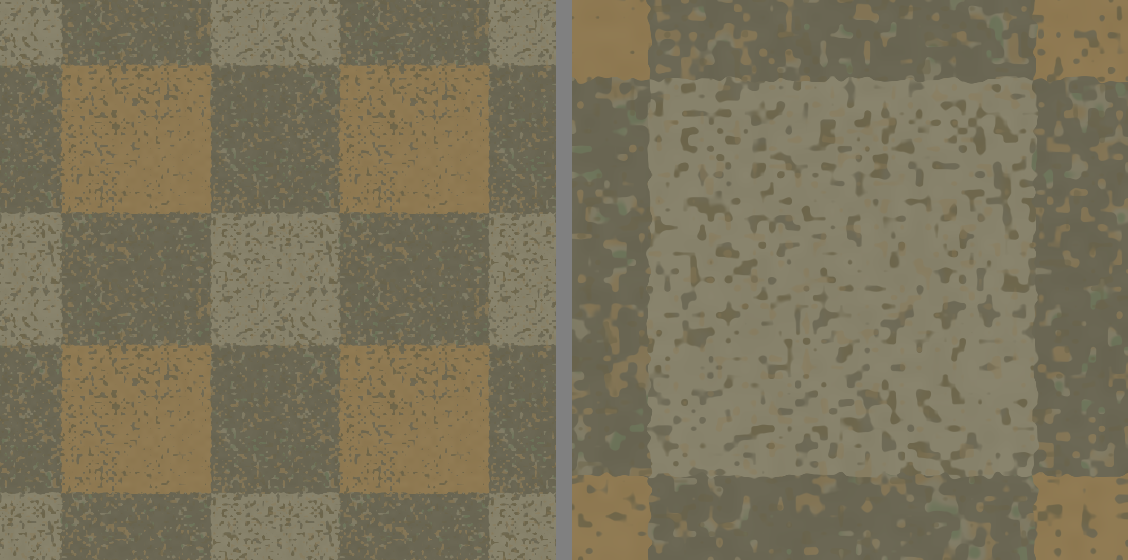
Left, the full canvas; right, a detail of the centre.
Reproduce this pattern procedurally as a WebGL 1 fragment shader.

```glsl
precision highp float;

uniform vec2 u_resolution;

const float REPEATS = 2.0;
const float GRAIN = 96.0;

const vec3 OLIVE = vec3(0.415, 0.400, 0.325);
const vec3 OCHRE = vec3(0.560, 0.475, 0.320);
const vec3 STONE = vec3(0.530, 0.510, 0.420);
const vec3 UMBER = vec3(0.415, 0.385, 0.280);
const vec3 TAN = vec3(0.545, 0.475, 0.335);
const vec3 SAGE = vec3(0.430, 0.470, 0.360);

float hash(vec2 p, float seed) {
  return fract(sin(dot(p, vec2(127.1, 311.7)) + seed * 17.3) * 43758.55);
}

// Value noise that wraps after a whole number of cells
float wrapNoise(vec2 tile, float cells, float seed) {
  vec2 p = tile * cells;
  vec2 i = floor(p);
  vec2 f = fract(p);
  f = f * f * (3.0 - 2.0 * f);
  vec2 a = mod(i, cells);
  vec2 b = mod(i + 1.0, cells);
  float low = mix(hash(a, seed), hash(vec2(b.x, a.y), seed), f.x);
  float high = mix(hash(vec2(a.x, b.y), seed), hash(b, seed), f.x);
  return mix(low, high, f.y);
}

// Soft-edged strip between two positions
float band(float x, float start, float end, float blur) {
  return smoothstep(start - blur, start + blur, x)
       * (1.0 - smoothstep(end - blur, end + blur, x));
}

// Irregular flecks; a higher density lowers the cut through the noise
float flecks(vec2 tile, float cells, float density, float seed) {
  float cut = 0.82 - 0.22 * density;
  return smoothstep(cut - 0.07, cut + 0.07, wrapNoise(tile, cells, seed));
}

// Closeness to the border of a strip, for crumbled rims
float rim(float x, float start, float end) {
  float d = min(abs(x - start), abs(x - end));
  return 1.0 - smoothstep(0.0, 0.07, d);
}

void main() {
  vec2 tile = fract(gl_FragCoord.xy / u_resolution * REPEATS);
  float blur = 0.6 * REPEATS / min(u_resolution.x, u_resolution.y);

  // Wide and narrow strips with slightly ragged edges
  vec2 ragged = tile + 0.010 * (vec2(wrapNoise(tile, GRAIN, 1.0),
                                     wrapNoise(tile, GRAIN, 2.0)) - 0.5);
  float column = band(ragged.x, 0.222, 0.759, blur);
  float row = band(ragged.y, 0.238, 0.767, blur);
  float ochreArea = column * row;
  float stoneArea = (1.0 - column) * (1.0 - row);
  float oliveArea = 1.0 - ochreArea - stoneArea;

  // Uneven wear: drifting patches, rough rims and a calm ochre corner
  float patches = wrapNoise(tile, 7.0, 3.0);
  float edgeWear = max(rim(tile.x, 0.222, 0.759), rim(tile.y, 0.238, 0.767));
  float calm = 1.0 - smoothstep(0.10, 0.38, distance(tile, vec2(0.70, 0.32)));
  float darkWear = 0.15 + 0.65 * patches - 0.75 * calm * ochreArea;
  float lightWear = 0.05 + 0.70 * patches + 0.30 * edgeWear;

  float darkFlecks = flecks(tile, GRAIN, darkWear, 4.0);
  float lightFlecks = flecks(tile, GRAIN, lightWear, 5.0);
  float warmFlecks = flecks(tile, GRAIN, 0.1, 6.0);

  // Fleck tints wander between tan, grey and a little green
  float tint = wrapNoise(tile, 40.0, 7.0);
  vec3 lightColor = mix(STONE, TAN, smoothstep(0.35, 0.60, tint));
  lightColor = mix(SAGE, lightColor, smoothstep(0.18, 0.32, tint));
  vec3 darkColor = mix(OLIVE, UMBER, smoothstep(0.3, 0.7, tint));

  vec3 ochre = mix(OCHRE, darkColor, 0.85 * darkFlecks);
  vec3 stone = mix(STONE, darkColor, 0.85 * darkFlecks);
  stone = mix(stone, TAN, 0.4 * warmFlecks);
  vec3 olive = mix(OLIVE, lightColor, 0.75 * lightFlecks);
  olive = mix(olive, UMBER, 0.5 * warmFlecks);

  vec3 color = ochre * ochreArea + stone * stoneArea + olive * oliveArea;
  color += 0.018 * (wrapNoise(tile, 48.0, 8.0) - 0.5);
  gl_FragColor = vec4(color, 1.0);
}
```
